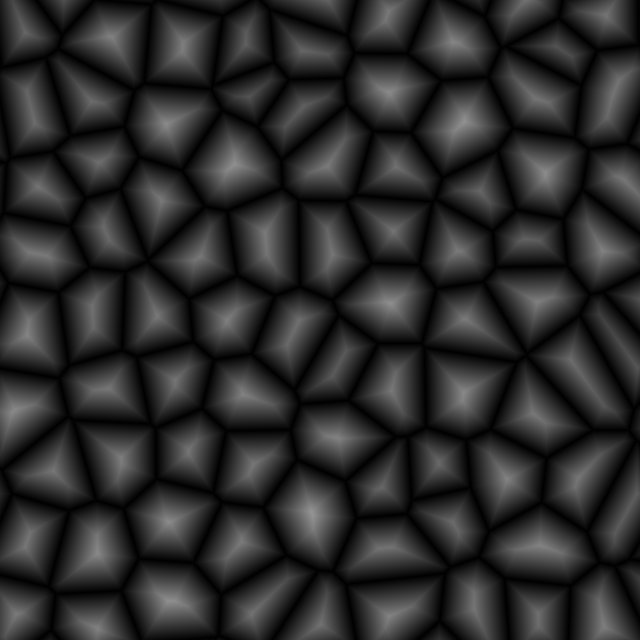
A WebGL 1 fragment shader for this pattern:

```glsl
precision highp float;

uniform vec2 u_resolution;

#define CELLS 9.0        // cells across the canvas
#define JITTER 0.82      // how far seeds stray from their grid centres
#define SLOPE 1.0        // brightness gained per cell unit from the border
#define SEED vec2(37.0, 91.0)

// Sine-free hash: one random pair per grid cell
vec2 hash22(vec2 p) {
    vec3 q = fract(p.xyx * vec3(0.1031, 0.1030, 0.0973));
    q += dot(q, q.yzx + 33.33);
    return fract((q.xx + q.yz) * q.zy);
}

vec2 seedPoint(vec2 cell) {
    return cell + 0.5 + JITTER * (hash22(cell + SEED) - 0.5);
}

// Distance from p to the nearest straight border of its Voronoi cell
float borderDistance(vec2 p) {
    vec2 base = floor(p);
    vec2 homeCell = base;
    vec2 toHome = vec2(0.0);
    float nearest = 1e3;

    // Find the seed that owns this point
    for (int j = -2; j <= 2; j++) {
        for (int i = -2; i <= 2; i++) {
            vec2 cell = base + vec2(float(i), float(j));
            vec2 toSeed = seedPoint(cell) - p;
            float d = dot(toSeed, toSeed);
            if (d < nearest) {
                nearest = d;
                toHome = toSeed;
                homeCell = cell;
            }
        }
    }

    // Measure to the bisectors shared with neighbouring seeds
    float border = 1e3;
    for (int j = -2; j <= 2; j++) {
        for (int i = -2; i <= 2; i++) {
            vec2 offset = vec2(float(i), float(j));
            if (dot(offset, offset) > 0.5) {
                vec2 toSeed = seedPoint(homeCell + offset) - p;
                vec2 across = normalize(toSeed - toHome);
                border = min(border, dot(0.5 * (toHome + toSeed), across));
            }
        }
    }
    return border;
}

void main() {
    vec2 uv = gl_FragCoord.xy / min(u_resolution.x, u_resolution.y);
    float grey = SLOPE * borderDistance(uv * CELLS);
    gl_FragColor = vec4(vec3(clamp(grey, 0.0, 1.0)), 1.0);
}
```
